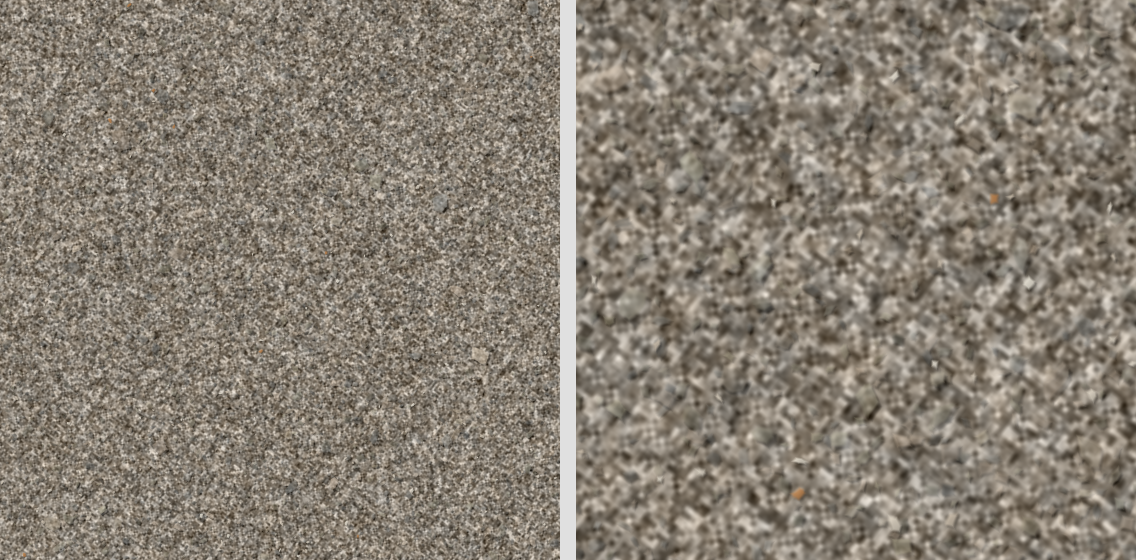
Left, the full canvas; right, a detail of the centre.
Give the GLSL for this texture, as a Shadertoy shader.

```glsl
// Weathered asphalt: gritty warm grey-brown ground with embedded stone chips.
// Rotated octaves of value noise make the grit; jittered grids scatter faceted
// chips, each with a soft shadow to the lower right, and a few pale specks.

vec3 hash3(vec2 p) {
    vec3 q = fract(p.xyx * vec3(0.1031, 0.1030, 0.0973));
    q += dot(q, q.yxz + 33.33);
    return fract((q.xxy + q.yzz) * q.zyx);
}

float noise(vec2 p) {
    vec2 i = floor(p), f = fract(p);
    f = f * f * (3.0 - 2.0 * f);
    return mix(mix(hash3(i).x, hash3(i + vec2(1, 0)).x, f.x),
               mix(hash3(i + vec2(0, 1)).x, hash3(i + vec2(1, 1)).x, f.x), f.y);
}

mat2 rotation(float a) {
    return mat2(cos(a), sin(a), -sin(a), cos(a));
}

// Noise centred on zero, turned so that the octaves do not line up
float grit(vec2 uv, float cells, float angle) {
    return noise(rotation(angle) * uv * cells + 91.7 * angle) - 0.5;
}

// Distance to an irregular six-sided chip
float chipDistance(vec2 p, float radius, vec3 rnd) {
    float d = -radius;
    for (int i = 0; i < 6; i++) {
        float a = 1.0472 * float(i) + 0.3 * sin(float(i) * 2.4 + rnd.x * 20.0);
        float reach = 0.85 + 0.2 * sin(float(i) * 4.1 + rnd.y * 30.0);
        d = max(d, dot(p, vec2(cos(a), sin(a))) - radius * reach);
    }
    return d;
}

vec3 stoneColor(vec3 rnd) {
    vec3 slate = vec3(0.49, 0.48, 0.455);
    vec3 olive = vec3(0.56, 0.54, 0.47);
    vec3 sand = vec3(0.65, 0.60, 0.54);
    vec3 c = mix(slate, olive, smoothstep(0.2, 0.5, rnd.x));
    c = mix(c, sand, smoothstep(0.55, 0.85, rnd.x));
    return c * mix(0.85, 1.17, rnd.y);
}

vec3 speckColor(vec3 rnd) {
    vec3 cream = mix(vec3(0.76, 0.71, 0.64), vec3(0.88, 0.86, 0.81), rnd.y);
    return mix(cream, vec3(0.70, 0.48, 0.28), step(0.95, rnd.x));
}

// Lays a jittered grid of chips; alpha gathers how smooth the surface is
void scatter(inout vec4 ground, vec2 uv, float cells, float share, float seed,
             float opacity, bool specks) {
    vec2 p = uv * cells, cell = floor(p);
    float edge = max(0.7 / iResolution.y, 0.0014) * cells;
    for (int y = -1; y <= 1; y++)
    for (int x = -1; x <= 1; x++) {
        vec2 id = cell + vec2(x, y);
        vec3 place = hash3(id + seed), shape = hash3(id + seed + 57.3);
        if (place.z > share) continue;

        vec3 tint = hash3(id + seed + 131.9);
        float radius = mix(0.22, 0.48, shape.z * shape.z) * (specks ? 0.75 : 1.0);
        mat2 turn = rotation(6.2832 * shape.x);
        vec2 stretch = vec2(1.0, 1.0 + 0.6 * shape.y);
        vec2 q = p - id - 0.2 - 0.6 * place.xy;
        float d = chipDistance(turn * q * stretch, radius, shape);
        float ds = chipDistance(turn * (q - vec2(0.09, -0.11)) * stretch, radius, shape);

        // Shadow first, then the face with a lit upper-left side
        ground.rgb *= 1.0 - 0.25 * smoothstep(edge, -edge, ds);
        vec3 face = specks ? speckColor(tint) : stoneColor(tint);
        face *= 1.0 + 0.1 * clamp(dot(q, vec2(-0.7, 0.7)) / radius, -1.0, 1.0);
        float cover = opacity * smoothstep(edge, -edge, d);
        ground = mix(ground, vec4(face, 1.0), cover);
    }
}

void mainImage(out vec4 fragColor, in vec2 fragCoord) {
    vec2 uv = fragCoord / iResolution.y;

    // Ragged chip outlines
    vec2 ragged = uv + 0.0022 * vec2(grit(uv, 110.0, 0.3), grit(uv, 110.0, 1.9));

    // Faint broad patches and clumps under the chips
    float tone = 0.53 + 0.02 * grit(uv, 7.0, 0.5) + 0.03 * grit(uv, 22.0, 1.1)
               + 0.08 * grit(uv, 62.0, 0.8);
    vec4 ground = vec4(tone + vec3(0.0, -0.035, -0.083), 0.0);

    scatter(ground, ragged, 100.0, 0.35, 11.0, 0.6, false);
    scatter(ground, ragged, 46.0, 0.22, 37.0, 0.6, false);
    scatter(ground, ragged, 26.0, 0.05, 73.0, 0.8, false);

    // Crisp sand grains, calmer on the stone faces; hollows stay shallow
    float grain = 0.36 * grit(uv, 300.0, 0.65) + 0.28 * grit(uv, 185.0, 1.4)
                + 0.12 * grit(uv, 105.0, 2.7);
    grain *= grain > 0.0 ? 1.1 : 0.93;
    ground.rgb += grain * mix(1.08, 0.4, ground.a);

    // Slight drift between bluish and brownish grey
    ground.rgb += vec3(0.018, 0.0, -0.02) * (grit(uv, 60.0, 2.0) + grit(uv, 130.0, 0.2));

    scatter(ground, ragged, 85.0, 0.035, 151.0, 0.85, true);

    fragColor = vec4(clamp(ground.rgb, 0.0, 1.0), 1.0);
}
```
